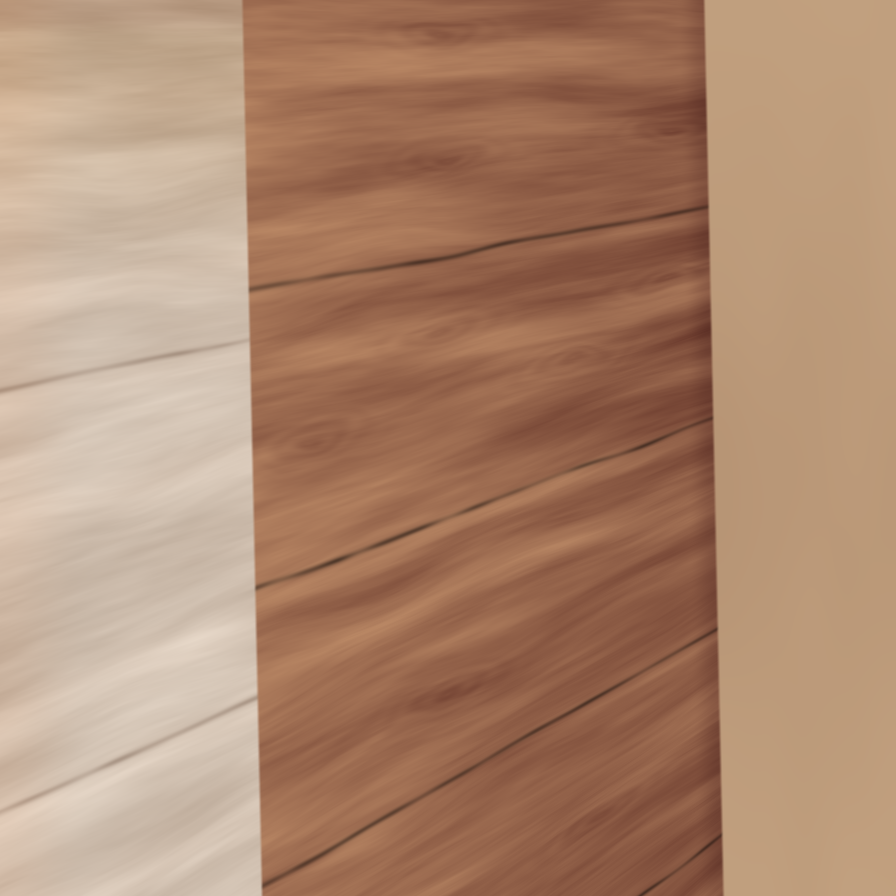
Give the GLSL for this texture, as a WebGL 2 fragment shader.

```glsl
#version 300 es
precision highp float;
// Three upright panels: pale wood, red-brown wood with fanning grain, and plain beige.

uniform vec2 u_resolution;
out vec4 fragColor;

const vec2 VANISH = vec2(2.03, 1.0); // where all the grain lines converge
const int KNOT_COUNT = 9;
const vec2 KNOTS[KNOT_COUNT] = vec2[](
    vec2(0.500, 0.825), vec2(0.640, 0.597), vec2(0.345, 0.508),
    vec2(0.490, 0.628), vec2(0.745, 0.688), vec2(0.750, 0.855),
    vec2(0.490, 0.962), vec2(0.670, 0.088), vec2(0.500, 0.225));

float hash(vec2 p) {
    p = fract(p * vec2(0.1031, 0.1137));
    p += dot(p, p.yx + 33.33);
    return fract((p.x + p.y) * p.x * 17.0);
}

float noise(vec2 p) {
    vec2 i = floor(p), f = fract(p);
    f = f * f * (3.0 - 2.0 * f);
    return mix(mix(hash(i), hash(i + vec2(1, 0)), f.x),
               mix(hash(i + vec2(0, 1)), hash(i + vec2(1, 1)), f.x), f.y);
}

float fbm(vec2 p) {
    float sum = 0.0, amp = 0.5;
    for (int k = 0; k < 5; k++) {
        sum += amp * noise(p);
        p = p * vec2(1.8, 2.05) + vec2(17.3, 9.1);
        amp *= 0.52;
    }
    return sum;
}

// Slope of the grain line through p: constant along each line of the fan.
float fan(vec2 p) {
    return (VANISH.y - p.y) / (VANISH.x - p.x);
}

float bell(float x, float width) {
    return exp(-x * x / (width * width));
}

// Signed distance in fan units to the nearest of the evenly spaced seams.
float seamOffset(float q, float first, float spacing) {
    return (fract((q - first) / spacing + 0.5) - 0.5) * spacing;
}

// x: grain tone around zero, y: fine fibres around zero.
vec2 grain(vec2 p, float q, float seed) {
    float bend = noise(vec2(p.x * 7.0, q * 24.0) + seed) - 0.5;
    q += 0.012 * bend;
    float broad = fbm(vec2(p.x * 5.0, q * 42.0) + seed) - 0.485;
    float fibre = fbm(vec2(p.x * 14.0, q * 210.0) + seed * 2.0) - 0.485;
    return vec2(broad, fibre);
}

// x: dark core, y: rings around the scattered knots.
vec2 knots(vec2 p, float q) {
    vec2 sum = vec2(0.0);
    for (int k = 0; k < KNOT_COUNT; k++) {
        vec2 d = vec2(p.x - KNOTS[k].x, (q - fan(KNOTS[k])) * 1.5);
        d.y += 0.012 * (noise(p * 28.0 + float(k) * 7.0) - 0.5);
        float e = length(d * vec2(1.0, 3.2));
        sum += vec2(bell(e, 0.038), bell(e, 0.07) * sin(e * 210.0));
    }
    return sum;
}

vec3 paleWood(vec2 p) {
    float q = fan(p);
    vec2 g = grain(p, q, 41.0);
    float s = seamOffset(q + 0.003 * (noise(p * 12.0) - 0.5), 0.2157, 0.231);
    vec3 colour = mix(vec3(0.80, 0.735, 0.672), vec3(0.755, 0.655, 0.55), smoothstep(0.6, 0.97, p.y));
    colour = mix(colour, vec3(0.70, 0.58, 0.49), 0.6 * smoothstep(0.955, 0.985, p.y));
    colour += vec3(0.01, -0.015, -0.03) * (1.0 - smoothstep(0.0, 0.1, p.x));
    colour += g.x * vec3(0.17, 0.19, 0.20) + g.y * 0.05;
    colour += 0.045 * (bell(s + 0.05, 0.012) + bell(s - 0.075, 0.014) + bell(s - 0.008, 0.009));
    float seamInk = bell(s, 0.0018) * smoothstep(0.12, 0.17, q);
    return colour - seamInk * vec3(0.11, 0.12, 0.12) * (0.5 + noise(p * 30.0));
}

vec3 redWood(vec2 p, float across) {
    float q = fan(p);
    vec2 g = grain(p, q, 5.0);
    vec2 k = knots(p, q);
    float s = seamOffset(q + 0.004 * (noise(p * 14.0) - 0.5), 0.186, 0.192);
    float tone = 0.76 - 0.46 * across + 1.1 * g.x + 0.3 * g.y;
    tone += 0.17 * bell(s - 0.062, 0.018) + 0.12 * bell(s - 0.008, 0.006);
    tone -= 0.22 * k.x + 0.06 * k.y;
    tone -= 0.25 * smoothstep(0.955, 0.99, p.y) * (1.0 - across);
    vec3 colour = mix(vec3(0.445, 0.255, 0.195), vec3(0.70, 0.505, 0.375), clamp(tone, -0.1, 1.15));
    float seamInk = bell(s, 0.0020) * smoothstep(0.12, 0.17, q);
    colour *= 1.0 - 0.38 * seamInk * (0.4 + noise(p * 32.0));
    return colour * (1.0 - 0.16 * smoothstep(0.94, 1.0, across) * vec3(0.8, 1.1, 1.0));
}

vec3 beigePanel(vec2 p) {
    float shade = bell(p.y - 0.45, 0.3) * (1.0 - 0.4 * smoothstep(0.8, 1.0, p.x));
    vec3 colour = mix(vec3(0.755, 0.625, 0.495), vec3(0.72, 0.585, 0.46), shade);
    return colour + 0.012 * (noise(p * vec2(20.0, 6.0)) - 0.5);
}

void main() {
    vec2 p = gl_FragCoord.xy / u_resolution;
    // The panel edges lean slightly to the left as they rise.
    float leftEdge = mix(0.2925, 0.2705, p.y);
    float rightEdge = mix(0.8075, 0.7860, p.y);
    float across = clamp((p.x - leftEdge) / (rightEdge - leftEdge), 0.0, 1.0);
    float soft = 0.0022;
    vec3 colour = mix(paleWood(p), redWood(p, across), smoothstep(-soft, soft, p.x - leftEdge));
    colour = mix(colour, beigePanel(p), smoothstep(-soft, soft, p.x - rightEdge));
    fragColor = vec4(colour, 1.0);
}
```
